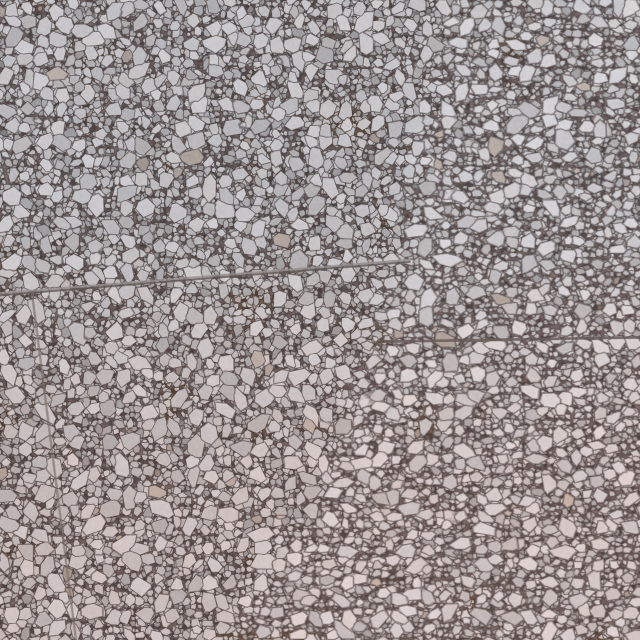
Reproduce this texture procedurally as a WebGL 2 fragment shader.

```glsl
#version 300 es
precision highp float;
// Terrazzo floor: pale angular stone chips in a dark binder, with thin slab seams.

#define LARGE_CELLS 38.0
#define MEDIUM_CELLS 64.0
#define SMALL_CELLS 104.0
#define SHARP_EDGE 0.0012
#define SOFT_EDGE 0.0021
#define CHIP_GAP 0.0004
#define RIM_WIDTH 0.0009
#define RIM_STRENGTH 0.85
#define FLATTENING 0.22
#define BINDER vec3(0.285, 0.250, 0.245)
#define COOL_TINT vec3(0.992, 0.992, 1.010)
#define WARM_TINT vec3(1.030, 0.982, 0.975)

uniform vec2 u_resolution;
out vec4 fragColor;

const float TAU = 6.28319;

vec2 hash2(vec2 p) {
    vec3 q = fract(p.xyx * vec3(0.1031, 0.1030, 0.0973));
    q += dot(q, q.yzx + 33.33);
    return fract((q.xx + q.yz) * q.zy);
}

float valueNoise(vec2 p) {
    vec2 cell = floor(p), f = fract(p);
    f = f * f * (3.0 - 2.0 * f);
    float bottom = mix(hash2(cell).x, hash2(cell + vec2(1, 0)).x, f.x);
    float top = mix(hash2(cell + vec2(0, 1)).x, hash2(cell + vec2(1, 1)).x, f.x);
    return mix(bottom, top, f.y);
}

float segmentDistance(vec2 p, vec2 a, vec2 b) {
    vec2 along = b - a;
    float t = clamp(dot(p - a, along) / dot(along, along), 0.0, 1.0);
    return length(p - a - along * t);
}

// Signed distance to an irregular convex chip, in cell units
float chipDistance(vec2 p, vec2 id, float flatten) {
    vec2 shape = hash2(id + 17.3);
    float angle = shape.x * TAU;
    p.y *= 1.0 + flatten;
    p = mat2(cos(angle), -sin(angle), sin(angle), cos(angle)) * p;
    p.x *= mix(0.60, 1.0, shape.y);
    float radius = mix(0.30, 0.54, hash2(id + 41.7).x);
    float d = -1.0;
    for (int i = 0; i < 6; i++) {
        vec2 side = hash2(id + 7.9 * float(i) + 3.1);
        float a = (float(i) + 0.7 * side.x) * TAU / 6.0;
        d = max(d, dot(p, vec2(cos(a), sin(a))) - radius * mix(0.62, 1.0, side.y));
    }
    return d;
}

// Lays one size of chips over the colour below, each with a dark rim
void layChips(inout vec3 color, vec2 uv, float cells, float density,
              vec2 tones, float edge, float flatten) {
    vec2 p = uv * cells + cells;
    vec2 base = floor(p), nearestId = base;
    float nearest = 9.0, second = 9.0;
    for (int y = -1; y <= 1; y++) {
        for (int x = -1; x <= 1; x++) {
            vec2 id = base + vec2(x, y);
            if (hash2(id + 73.1).x > density) continue;
            vec2 center = id + 0.5 + 0.65 * (hash2(id) - 0.5);
            float d = chipDistance(p - center, id, flatten);
            if (d < nearest) {
                second = nearest;
                nearest = d;
                nearestId = id;
            } else {
                second = min(second, d);
            }
        }
    }
    float d = max(nearest / cells, 0.5 * (nearest - second) / cells + CHIP_GAP);
    vec2 variety = hash2(nearestId + 91.7);
    vec3 chip = vec3(mix(tones.x, tones.y, sqrt(variety.x)));
    chip *= mix(vec3(1.0, 0.998, 1.004), vec3(1.012, 0.992, 0.985), variety.y);
    chip *= variety.y > 0.985 ? vec3(0.90, 0.86, 0.82) : vec3(1.0);
    float rim = 1.0 - smoothstep(0.0, RIM_WIDTH + edge, d);
    color = mix(color, BINDER, RIM_STRENGTH * rim);
    color = mix(chip, color, smoothstep(-edge, edge, d));
}

void main() {
    vec2 uv = gl_FragCoord.xy / u_resolution;
    float pixel = 1.0 / u_resolution.y;

    // Softer, flatter chips beyond a curved boundary on the right
    float down = 1.0 - uv.y;
    float boundary = 0.68 - 0.03 * down - 0.30 * down * down;
    float soft = smoothstep(-0.03, 0.04, uv.x - boundary + 0.03 * (valueNoise(uv * 18.0) - 0.5));
    float edge = max(mix(SHARP_EDGE, SOFT_EDGE, soft), 0.6 * pixel);
    float flatten = FLATTENING * soft;

    // Binder and three sizes of chips
    vec3 color = BINDER * mix(0.95, 1.7, valueNoise(uv * 190.0));
    layChips(color, uv, SMALL_CELLS, 1.0, vec2(0.50, 0.76), edge * 0.9, flatten);
    layChips(color, uv + 0.37, MEDIUM_CELLS, 0.80, vec2(0.59, 0.79), edge, flatten);
    layChips(color, uv + 0.71, LARGE_CELLS, 0.68, vec2(0.67, 0.81), edge, flatten);
    color *= 1.0 + 0.05 * soft;

    // Slab seams: a grey strip with a dark lower edge
    float seam = segmentDistance(uv, vec2(-0.01, 0.541), vec2(0.64, 0.594));
    float shade = segmentDistance(uv, vec2(-0.01, 0.538), vec2(0.64, 0.591));
    float upright = segmentDistance(uv, vec2(0.050, 0.542), vec2(0.120, -0.01));
    float ledge = segmentDistance(uv, vec2(0.59, 0.466), vec2(1.01, 0.473));
    color = mix(color, vec3(0.37, 0.34, 0.33), 0.8 * (1.0 - smoothstep(0.0005, 0.003, shade)));
    color = mix(color, vec3(0.58, 0.56, 0.55), 0.8 * (1.0 - smoothstep(0.0005, 0.0028, seam)));
    color = mix(color, vec3(0.46, 0.43, 0.41), 0.65 * (1.0 - smoothstep(0.0005, 0.0032, upright)));
    color = mix(color, vec3(0.40, 0.36, 0.35), 0.85 * (1.0 - smoothstep(0.001, 0.0032, ledge)));

    // Cool to warm light, brown stains in the binder and fine grain
    color *= mix(WARM_TINT, COOL_TINT, smoothstep(0.2, 0.75, uv.y + 0.1 * (valueNoise(uv * 4.0) - 0.5)));
    float stain = smoothstep(0.76, 1.0, valueNoise(uv * 15.0 + 5.0)) * (1.0 - smoothstep(0.3, 0.6, color.g));
    color *= mix(vec3(1.0), vec3(0.95, 0.88, 0.76), stain);
    color += 0.03 * (valueNoise(uv * 260.0) - 0.5);
    fragColor = vec4(clamp(color, 0.0, 1.0), 1.0);
}
```
